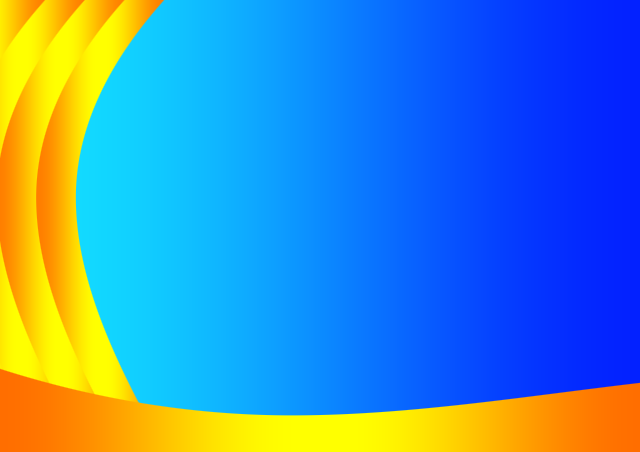
This background is drawn by a Shadertoy shader. Its source:

```glsl
// Blue gradient backdrop with curved golden ribbons at the left and a golden wave below.

// Antialiased coverage of the region where d is positive.
float coverage(float d) {
    return clamp(0.5 + d / max(fwidth(d), 1e-5), 0.0, 1.0);
}

// Horizontal position of the outermost ribbon edge at height y.
float ribbonEdge(float y) {
    float up = max(y - 0.563, 0.0) / 0.437;
    float down = max(0.563 - y, 0.0) / 0.456;
    return 0.1185 + 0.138 * up * up + 0.099 * down * down * (1.3 - 0.3 * down);
}

// Height of the bottom wave at position x.
float waveHeight(float x) {
    float left = max(0.456 - x, 0.0) / 0.456;
    float right = max(x - 0.456, 0.0) / 0.544;
    return 0.081 + 0.103 * left * left + 0.072 * right * right * (1.75 - 0.75 * right);
}

// Yellow at the centre (t = 0), turning orange towards t = 1.
vec3 gold(float t, float orangeGreen) {
    return vec3(1.0, mix(1.0, orangeGreen, smoothstep(0.06, 1.02, t)), 0.0);
}

void mainImage(out vec4 fragColor, in vec2 fragCoord) {
    vec2 p = fragCoord / iResolution.xy;

    // Cyan to deep blue backdrop
    float ramp = clamp((p.x - 0.104) / 0.886, 0.0, 1.0);
    ramp = mix(smoothstep(0.0, 1.0, ramp), ramp, 0.3);
    vec3 color = mix(vec3(0.07, 0.86, 1.0), vec3(0.01, 0.13, 1.0), ramp);

    // Ribbons, each one shifted left and laid over the previous
    float edge = ribbonEdge(p.y);
    for (int i = 0; i < 4; i++) {
        float shift = 0.062 * float(i);
        float t = abs(p.x - 0.158 + shift) / 0.1;
        color = mix(color, gold(t, 0.49), coverage(edge - shift - p.x));
    }

    // Bottom wave
    vec3 waveColor = gold(abs(p.x - 0.501) / 0.5, 0.43);
    color = mix(color, waveColor, coverage(waveHeight(p.x) - p.y));

    fragColor = vec4(color, 1.0);
}
```
